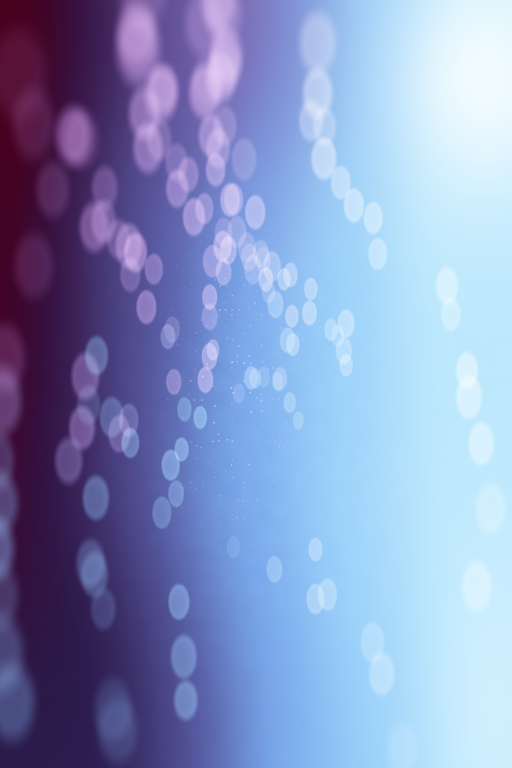
Give the GLSL for this background, as a Shadertoy shader.

```glsl
// Soft oval bokeh lights and fine dust over a maroon-to-sky-blue gradient.

float hash(vec2 p) {
    p = fract(p * vec2(0.1031, 0.1137));
    p += dot(p, p.yx + 33.33);
    return fract((p.x + p.y) * p.x * 17.31);
}

float gradientDot(vec2 cell, vec2 offset) {
    float angle = 6.2832 * hash(cell + 37.0);
    return dot(vec2(cos(angle), sin(angle)), offset);
}

float gradientNoise(vec2 p) {
    vec2 i = floor(p), f = fract(p);
    vec2 w = f * f * (3.0 - 2.0 * f);
    float low = mix(gradientDot(i, f), gradientDot(i + vec2(1, 0), f - vec2(1, 0)), w.x);
    float high = mix(gradientDot(i + vec2(0, 1), f - vec2(0, 1)), gradientDot(i + 1.0, f - 1.0), w.x);
    return mix(low, high, w.y);
}

float glow(vec2 uv, vec2 center, vec2 size) {
    vec2 d = (uv - center) / size;
    return exp(-dot(d, d));
}

vec3 backdrop(vec2 uv) {
    // The ramp runs left to right and leans back at the top and bottom
    float t = uv.x - 0.07 * smoothstep(0.4, 0.0, uv.y) - 0.07 * smoothstep(0.65, 1.0, uv.y);
    t += 0.025 * gradientNoise(uv * vec2(4.0, 3.0));
    vec3 col = mix(vec3(0.24, 0.01, 0.16), vec3(0.20, 0.07, 0.26), smoothstep(-0.02, 0.12, t));
    col = mix(col, vec3(0.34, 0.35, 0.63), smoothstep(0.07, 0.33, t));
    col = mix(col, vec3(0.47, 0.65, 0.92), smoothstep(0.27, 0.49, t));
    col = mix(col, vec3(0.61, 0.82, 0.98), smoothstep(0.43, 0.68, t));
    col = mix(col, vec3(0.74, 0.91, 0.99), smoothstep(0.63, 0.88, t));

    // Corner tints, violet haze and white light on the right
    col = mix(col, vec3(0.29, 0.0, 0.10), 0.8 * glow(uv, vec2(0.0, 1.0), vec2(0.10, 0.35)));
    col = mix(col, vec3(0.13, 0.15, 0.35), 0.7 * glow(uv, vec2(0.05, 0.0), vec2(0.22, 0.28)));
    col = mix(col, vec3(0.52, 0.36, 0.65), 0.6 * glow(uv, vec2(0.45, 1.0), vec2(0.17, 0.24)));
    col = mix(col, vec3(0.96, 0.99, 1.0), 0.95 * glow(uv, vec2(0.95, 0.9), vec2(0.18, 0.16)));
    col = mix(col, vec3(0.84, 0.95, 1.0), 0.75 * glow(uv, vec2(0.97, 0.08), vec2(0.12, 0.22)));
    return col;
}

// Scatters lights along a quadratic curve; size and blur grow away from the focus
void stream(inout vec3 col, vec2 uv, vec2 a, vec2 b, vec2 c, int count, float spread, float strength) {
    for (int i = 0; i < count; i++) {
        vec2 id = vec2(float(i) * 7.0 + 3.0, dot(a, vec2(310.0, 170.0)) + 5.0);
        float t = (float(i) + 0.5) / float(count);
        vec2 center = mix(mix(a, b, t), mix(b, c, t), t);
        center += spread * (2.0 * vec2(hash(id), hash(id + 11.7)) - 1.0);

        float away = distance(center, vec2(0.55, 0.45));
        float radius = (0.012 + 0.075 * away * away) * mix(0.85, 1.15, hash(id + 23.1));
        float blur = radius * mix(0.15, 0.85, smoothstep(0.22, 0.62, away)) + 0.5 / iResolution.x;
        float d = length((uv - center) / vec2(1.0, 1.13));
        float disc = smoothstep(radius + blur * 0.5, radius - blur * 0.5, d);
        disc *= 0.85 + 0.15 * smoothstep(0.4 * radius, radius, d);

        float warm = smoothstep(0.42, 0.60, center.y + 0.25 * (hash(id + 41.3) - 0.5));
        vec3 tint = mix(vec3(0.42, 0.68, 0.96), vec3(0.80, 0.56, 0.92), warm);
        tint = mix(tint, vec3(0.90, 0.91, 0.98), smoothstep(0.38, 0.72, center.x));
        float alpha = strength * mix(0.45, 1.0, hash(id + 57.9));
        col += tint * disc * alpha * (1.0 - col);
    }
}

// Fine specks drifting through the middle
float dust(vec2 uv) {
    vec2 p = uv * vec2(85.0, 128.0);
    vec2 cell = floor(p);
    vec2 offset = fract(p) - 0.25 - 0.5 * vec2(hash(cell), hash(cell + 71.0));
    float speck = smoothstep(0.24, 0.04, length(offset)) * step(0.72, hash(cell + 19.0));
    float band = glow(uv, vec2(0.45, 0.5), vec2(0.10, 0.17));
    return speck * band * hash(cell + 93.0);
}

void mainImage(out vec4 fragColor, in vec2 fragCoord) {
    vec2 uv = fragCoord / iResolution.xy;
    vec3 col = backdrop(uv);
    col += 0.018 * gradientNoise(uv * vec2(30.0, 45.0)) * glow(uv, vec2(0.45, 0.4), vec2(0.25, 0.4));

    // Violet streams falling from the top
    stream(col, uv, vec2(0.42, 1.0), vec2(0.40, 0.74), vec2(0.60, 0.55), 26, 0.028, 0.55);
    stream(col, uv, vec2(0.28, 1.0), vec2(0.28, 0.78), vec2(0.45, 0.66), 15, 0.028, 0.55);
    stream(col, uv, vec2(0.43, 0.70), vec2(0.42, 0.60), vec2(0.39, 0.44), 9, 0.014, 0.60);
    stream(col, uv, vec2(0.14, 0.82), vec2(0.26, 0.67), vec2(0.32, 0.55), 13, 0.035, 0.55);
    stream(col, uv, vec2(0.03, 0.94), vec2(0.12, 0.80), vec2(0.07, 0.62), 4, 0.02, 0.25);

    // Blue lights on the left and along its edge
    stream(col, uv, vec2(0.18, 0.54), vec2(0.17, 0.45), vec2(0.28, 0.42), 7, 0.02, 0.50);
    stream(col, uv, vec2(0.35, 0.51), vec2(0.36, 0.40), vec2(0.31, 0.33), 6, 0.014, 0.75);
    stream(col, uv, vec2(0.10, 0.44), vec2(0.23, 0.26), vec2(0.22, 0.04), 8, 0.05, 0.45);
    stream(col, uv, vec2(0.0, 0.56), vec2(0.0, 0.32), vec2(0.02, 0.06), 8, 0.016, 0.55);
    stream(col, uv, vec2(0.35, 0.26), vec2(0.36, 0.15), vec2(0.38, 0.04), 3, 0.012, 0.60);

    // Small pale lights near the focus, larger ones to the right
    stream(col, uv, vec2(0.48, 0.68), vec2(0.62, 0.66), vec2(0.70, 0.49), 12, 0.028, 0.55);
    stream(col, uv, vec2(0.46, 0.49), vec2(0.54, 0.55), vec2(0.58, 0.45), 8, 0.012, 0.50);
    stream(col, uv, vec2(0.60, 0.95), vec2(0.62, 0.76), vec2(0.77, 0.68), 9, 0.02, 0.60);
    stream(col, uv, vec2(0.86, 0.62), vec2(0.95, 0.52), vec2(0.95, 0.22), 7, 0.025, 0.70);
    stream(col, uv, vec2(0.45, 0.34), vec2(0.72, 0.28), vec2(0.74, 0.03), 8, 0.06, 0.40);

    col += 0.6 * dust(uv) * (1.0 - col);
    fragColor = vec4(clamp(col, 0.0, 1.0), 1.0);
}
```
